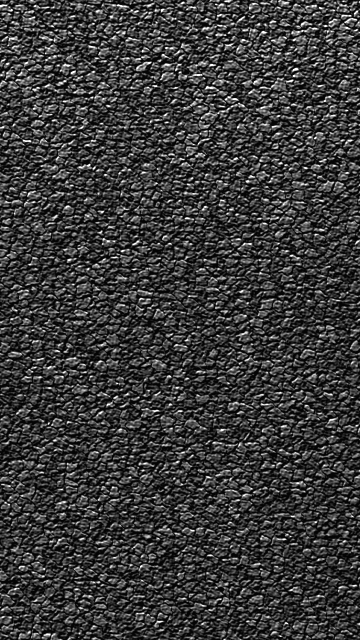
A Shadertoy shader for this texture:

```glsl
const float STONES_ACROSS = 36.0;            // stones over the canvas width
const vec2  STONE_SQUASH  = vec2(0.92, 1.18); // stones lie wider than tall
const float SIZE_SPREAD   = 0.32;            // difference in stone size
const float RIM_WIDTH     = 0.36;            // rounding of the stone edges
const float STONE_RELIEF  = 0.58;
const float PIT_RELIEF    = 0.50;
const float GRIT_RELIEF   = 0.50;
const vec2  LIGHT_STEP    = vec2(-0.03, 0.105); // towards the light, half step
const float AMBIENT       = 0.045;
const float FACE_LIGHT    = 0.32;
const float SLOPE_LIGHT   = 0.68;
const float GLINT         = 0.55;
const float BLACK_LEVEL   = 0.018;
const int   SAMPLES       = 2;               // per axis, for smooth edges

vec2 hash2(vec2 cell) {
    vec3 v = fract(cell.xyx * vec3(0.1031, 0.1030, 0.0973));
    v += dot(v, v.yzx + 33.33);
    return fract((v.xx + v.yz) * v.zy);
}

float gradientDot(vec2 corner, vec2 offset) {
    float angle = 6.2832 * hash2(corner).x;
    return dot(vec2(cos(angle), sin(angle)), offset);
}

float gradientNoise(vec2 p) {
    vec2 i = floor(p), f = fract(p);
    vec2 u = f * f * f * (f * (f * 6.0 - 15.0) + 10.0);
    vec2 dx = vec2(1.0, 0.0), dy = vec2(0.0, 1.0);
    float low  = mix(gradientDot(i, f), gradientDot(i + dx, f - dx), u.x);
    float high = mix(gradientDot(i + dy, f - dy), gradientDot(i + 1.0, f - 1.0), u.x);
    return mix(low, high, u.y);
}

// Rounded stone in a weighted cell pattern: 0 in the gaps, up to 1 on top
float stoneProfile(vec2 p) {
    vec2 base = floor(p);
    float nearest = 9.0, second = 9.0, rise = 0.0;
    for (int y = -1; y <= 1; y++) {
        for (int x = -1; x <= 1; x++) {
            vec2 cell = base + vec2(x, y);
            vec2 traits = hash2(cell + 71.0);
            vec2 centre = cell + 0.08 + 0.84 * hash2(cell);
            float d = length(p - centre) - SIZE_SPREAD * traits.x;
            if (d < nearest) {
                second = nearest;
                nearest = d;
                rise = traits.y;
            } else {
                second = min(second, d);
            }
        }
    }
    return smoothstep(0.0, RIM_WIDTH, second - nearest) * mix(0.45, 1.0, rise);
}

// x: full relief, y: stone profile alone
vec2 surface(vec2 p) {
    vec2 bend = vec2(gradientNoise(p * 0.9 + 13.0), gradientNoise(p * 0.9 + 47.0));
    vec2 chip = vec2(gradientNoise(p * 2.4 + 5.0), gradientNoise(p * 2.4 + 29.0));
    float stone = stoneProfile(p + 0.45 * bend + 0.28 * chip);
    float pits = gradientNoise(p * 1.9 + 91.0);
    float grit = gradientNoise(p * 3.7 + 53.0);
    return vec2(STONE_RELIEF * stone + PIT_RELIEF * pits + GRIT_RELIEF * grit, stone);
}

float asphalt(vec2 p) {
    vec2 lower = surface(p - LIGHT_STEP);
    vec2 upper = surface(p + LIGHT_STEP);
    float slope = lower.x - upper.x;
    float face = 0.5 * (lower.y + upper.y);
    float sparkle = max(slope, 0.0);
    return AMBIENT + FACE_LIGHT * face + SLOPE_LIGHT * slope + GLINT * sparkle * sparkle;
}

// Broad falloff: brighter at the top, dimmer to the right
float exposure(vec2 uv) {
    float fall = 0.92 + 0.26 * smoothstep(0.5, 1.0, uv.y);
    return fall - 0.10 * smoothstep(0.6, 1.0, uv.x) * (1.0 - uv.y);
}

void mainImage(out vec4 fragColor, in vec2 fragCoord) {
    float tone = 0.0;
    for (int j = 0; j < SAMPLES; j++) {
        for (int i = 0; i < SAMPLES; i++) {
            vec2 shift = (vec2(i, j) + 0.5) / float(SAMPLES) - 0.5;
            vec2 p = (fragCoord + shift) / iResolution.x;
            tone += max(asphalt(p * STONES_ACROSS * STONE_SQUASH), BLACK_LEVEL);
        }
    }
    tone *= exposure(fragCoord / iResolution.xy) / float(SAMPLES * SAMPLES);
    fragColor = vec4(vec3(clamp(tone, 0.0, 1.0)), 1.0);
}
```
